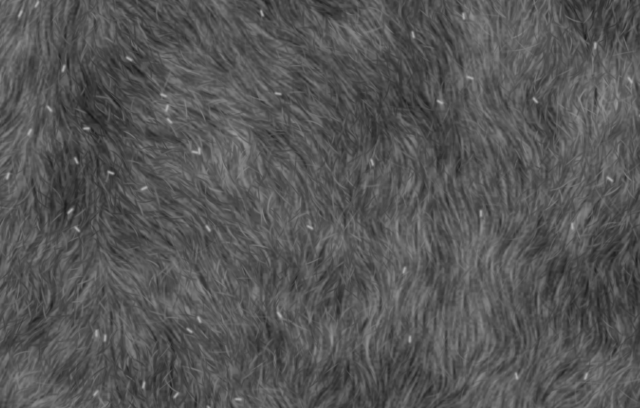
A Shadertoy shader for this texture:

```glsl
// Draws a matted grey fur of fine, tangled, softly lit fibres.

vec3 hash3(vec2 p) {
    vec3 q = fract(p.xyx * vec3(0.1031, 0.1030, 0.0973));
    q += dot(q, q.yxz + 33.33);
    return fract((q.xxy + q.yzz) * q.zyx);
}

float valueNoise(vec2 p) {
    vec2 i = floor(p), f = fract(p);
    f = f * f * (3.0 - 2.0 * f);
    float low = mix(hash3(i).x, hash3(i + vec2(1, 0)).x, f.x);
    float high = mix(hash3(i + vec2(0, 1)).x, hash3(i + vec2(1, 1)).x, f.x);
    return mix(low, high, f.y);
}

// Lie of the fur: mostly upright, swept aside in broad waves and small tufts
float furAngle(vec2 p) {
    float sweep = valueNoise(p * 2.3 + 31.0) - 0.5;
    float tuft = valueNoise(p * 10.0 + 47.0) - 0.5;
    return 1.7 + 1.5 * sweep + 1.3 * tuft;
}

// Undercoat: fine noise smeared along the lie of the fur
float undercoat(vec2 p) {
    float sum = 0.0, total = 0.0;
    for (int side = -1; side <= 1; side += 2) {
        vec2 q = p;
        for (int i = 0; i < 7; i++) {
            float weight = 1.0 - float(i) / 7.0;
            sum += weight * valueNoise(q * 150.0 + 200.0);
            total += weight;
            float angle = furAngle(q);
            q += float(side) * 0.005 * vec2(cos(angle), sin(angle));
        }
    }
    return sum / total - 0.5;
}

// One layer of curved hairs, one per grid cell, laid over the shade below.
// Stray hairs (stray = 1) are sparse, long, bright and thrown in any direction.
float layHairs(vec2 p, float layer, float coarseness, float stray, float shade) {
    float cellSize = mix(0.045, 0.085, stray);
    vec2 home = floor(p / cellSize);
    for (int y = -1; y <= 1; y++)
    for (int x = -1; x <= 1; x++) {
        vec2 cell = home + vec2(x, y);
        vec3 place = hash3(cell + 50.0 + layer * 37.0);
        vec3 look = hash3(cell + 350.0 + layer * 53.0);
        vec2 root = (cell + place.xy) * cellSize;

        float angle = furAngle(root) + (place.z - 0.5) * mix(1.7, 2.6, stray);
        vec2 dir = vec2(cos(angle), sin(angle));
        vec2 d = p - root;
        vec2 q = vec2(dot(d, dir), dot(d, vec2(-dir.y, dir.x)));
        q.y += (look.x - 0.5) * mix(20.0, 9.0, stray) * q.x * q.x;

        // A few strays are short, thick glints
        float glint = stray * step(0.95, look.z);
        float halfLength = mix(0.016, 0.036, look.y) * (1.0 + 0.7 * stray);
        halfLength = mix(halfLength, 0.013, glint);
        float width = mix(0.0021 + 0.0013 * place.x, 0.0038, glint);
        float body = exp(-q.y * q.y / (width * width));
        body *= 1.0 - smoothstep(0.3 * halfLength, halfLength, abs(q.x));

        float hairShade = 0.26 + 0.26 * look.z * look.z * look.z;
        float cover = mix(0.3, 0.7, coarseness);
        hairShade = mix(hairShade, 0.50 + 0.24 * glint, stray);
        cover = mix(cover, 0.8 * look.z * look.z * coarseness, stray);
        shade = mix(shade, hairShade, body * max(cover, 0.8 * glint));
    }
    return shade;
}

void mainImage(out vec4 fragColor, in vec2 fragCoord) {
    vec2 p = fragCoord / iResolution.y;

    // Broad clumps and hollows
    float clump = 0.55 * valueNoise(p * 4.0 + 5.0) + 0.45 * valueNoise(p * 12.0 + 90.0);
    float coarseness = smoothstep(0.2, 0.8, valueNoise(p * 3.5 + 70.0));

    float shade = 0.335 + 0.6 * undercoat(p);
    for (int layer = 0; layer < 8; layer++)
        shade = layHairs(p, float(layer), coarseness, 0.0, shade);
    shade += 0.23 * (clump - 0.5);

    // Strays gather where the coat is coarse and raised
    float raised = smoothstep(0.25, 0.75, clump) * (0.4 + 0.6 * coarseness);
    for (int layer = 10; layer < 14; layer++)
        shade = layHairs(p, float(layer), raised, 1.0, shade);

    fragColor = vec4(vec3(clamp(shade, 0.0, 1.0)), 1.0);
}
```
